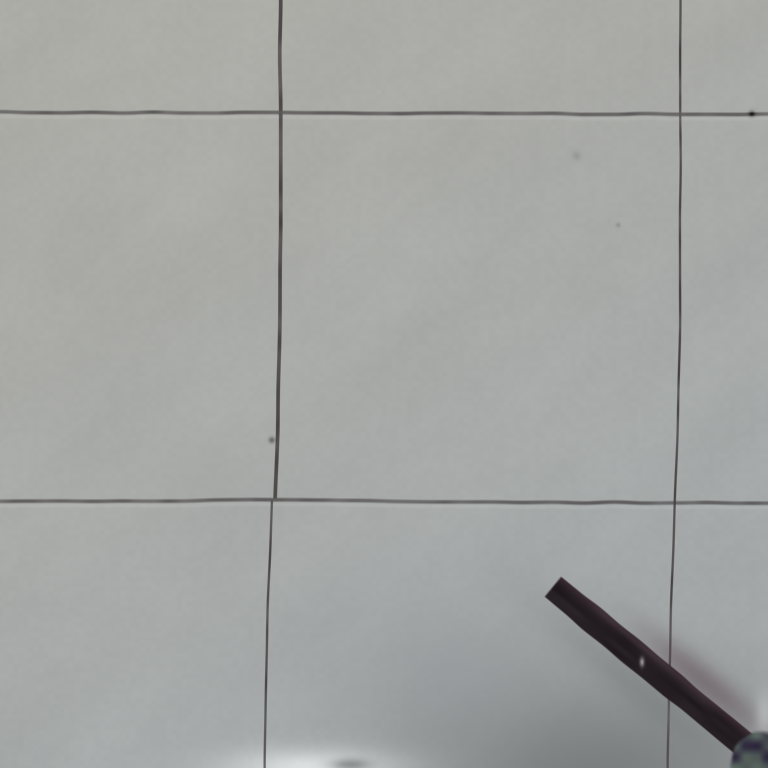
Give the GLSL for this texture, as a WebGL 1 fragment shader.

```glsl
precision highp float;
// Pale square floor tiles with thin uneven dark joints, a dark rod and its soft shadow.
uniform vec2 u_resolution;

float hash(vec2 p) {
  return fract(sin(dot(p, vec2(127.1, 311.7))) * 43758.5453);
}

float noise(vec2 p) {
  vec2 i = floor(p), f = fract(p);
  f = f * f * (3.0 - 2.0 * f);
  return mix(mix(hash(i), hash(i + vec2(1, 0)), f.x),
             mix(hash(i + vec2(0, 1)), hash(i + vec2(1, 1)), f.x), f.y);
}

float fbm(vec2 p) {
  float sum = 0.0, amp = 0.5;
  for (int i = 0; i < 4; i++) {
    sum += amp * noise(p);
    p = p * 2.1 + 7.3;
    amp *= 0.5;
  }
  return sum;
}

// Soft-edged coverage of a stroke at distance d
float stroke(float d, float halfWidth, float blur) {
  float soft = max(blur, 0.8 / u_resolution.y);
  return 1.0 - smoothstep(halfWidth - soft, halfWidth + soft, abs(d));
}

// Gaussian spot with separate radii
float glow(vec2 p, vec2 radius) {
  p /= radius;
  return exp(-dot(p, p));
}

void main() {
  vec2 uv = gl_FragCoord.xy / u_resolution;

  // Glaze: warm upper left, cooler centre, faint diagonal mottling
  vec3 color = mix(vec3(0.645, 0.662, 0.662), vec3(0.675, 0.675, 0.655),
                   smoothstep(-0.3, 0.9, uv.y - uv.x * 0.5));
  vec2 slant = vec2(uv.x + uv.y, (uv.y - uv.x) * 2.0);
  color += 0.035 * (fbm(slant * 5.0) - 0.47);
  color += 0.012 * (noise(uv * 150.0) - 0.5);

  // Dim reflection along the floor's lower edge
  float dim = glow(uv - vec2(0.78, -0.02), vec2(0.25, 0.14));
  color = mix(color, vec3(0.42, 0.435, 0.44), 0.75 * dim);
  color = mix(color, vec3(0.56, 0.57, 0.59), 0.35 * glow(uv - vec2(0.58, 0.13), vec2(0.16, 0.11)));

  // Bright glare with a small dark streak
  color += 0.23 * glow(uv - vec2(0.41, 0.0), vec2(0.11, 0.024));
  color -= 0.25 * glow(uv - vec2(0.455, 0.004), vec2(0.025, 0.008));

  // Joints: upright ones lean left below, level ones are softer
  float wobble = 0.0016 * (noise(uv.yx * vec2(14.0, 3.0)) - 0.5);
  float lean = 0.016 * (1.0 - smoothstep(0.0, 0.65, uv.y));
  for (int i = 0; i < 2; i++) {
    float k = float(i);
    float jog = (1.0 - k) * 0.004 * step(0.35, uv.y);
    float x = 0.361 + 0.525 * k - lean + jog + wobble;
    float thick = mix(0.0015, 0.0024, step(0.001, jog));
    float wear = 0.75 + 0.25 * noise(vec2(k * 9.0, uv.y * 45.0));
    color = mix(color, vec3(0.27, 0.25, 0.25), wear * stroke(uv.x - x, thick, 0.001));

    float y = 0.348 + 0.506 * k - 0.003 * uv.x
            + 0.003 * (1.0 - k) * glow(uv - vec2(0.37, 0.35), vec2(0.12, 1.0));
    y += 0.0015 * (noise(vec2(uv.x * 25.0, k * 5.0)) - 0.5);
    wear = 0.72 + 0.28 * noise(vec2(uv.x * 50.0, k * 11.0 + 3.0));
    color = mix(color, vec3(0.36, 0.35, 0.35), wear * stroke(uv.y - y, 0.0023, 0.0017));
    color += 0.025 * stroke(uv.y - y + 0.006, 0.002, 0.002);
  }

  // Specks of dirt beside the joints and on the glaze
  color -= 0.26 * glow(uv - vec2(0.354, 0.427), vec2(0.004));
  color -= 0.30 * glow(uv - vec2(0.979, 0.852), vec2(0.004));
  color -= 0.07 * glow(uv - vec2(0.751, 0.797), vec2(0.006));
  color -= 0.10 * glow(uv - vec2(0.805, 0.707), vec2(0.003));

  // Rod frame: x runs along the rod, y across it
  vec2 axis = normalize(vec2(0.25, -0.206));
  vec2 rel = uv - vec2(0.720, 0.236);
  vec2 rod = vec2(dot(rel, axis), dot(rel, vec2(-axis.y, axis.x)));

  // Soft shadows on both sides of the rod
  color = mix(color, vec3(0.40, 0.34, 0.37), 0.6 * glow(rod - vec2(0.23, 0.030), vec2(0.10, 0.020)));
  color = mix(color, vec3(0.45, 0.46, 0.46), 0.4 * glow(rod - vec2(0.17, -0.030), vec2(0.15, 0.025)));

  // Rod with a square tip, a lighter edge and a glint
  float width = 0.0165 + 0.002 * noise(vec2(rod.x * 30.0, 2.0));
  float body = stroke(rod.y, width, 0.0015) * smoothstep(-0.002, 0.002, rod.x);
  vec3 rodColor = vec3(0.14, 0.115, 0.135) + 0.05 * (noise(rod * vec2(25.0, 150.0)) - 0.5);
  rodColor += vec3(0.09, 0.06, 0.07) * smoothstep(0.005, 0.016, rod.y);
  color = mix(color, rodColor, body);
  color += 0.45 * glow(uv - vec2(0.836, 0.138), vec2(0.003, 0.006));

  // Mottled dark knob in the corner, with a pale rim
  vec2 knob = uv - vec2(0.990, 0.008);
  float edge = length(knob) - 0.034 - 0.008 * noise(uv * 60.0);
  vec3 knobColor = mix(vec3(0.16, 0.13, 0.22), vec3(0.36, 0.42, 0.38), noise(uv * 70.0));
  color += 0.12 * glow(uv - vec2(0.995, 0.065), vec2(0.012, 0.03));
  color = mix(knobColor, color, smoothstep(-0.004, 0.004, edge));

  gl_FragColor = vec4(clamp(color, 0.0, 1.0), 1.0);
}
```
